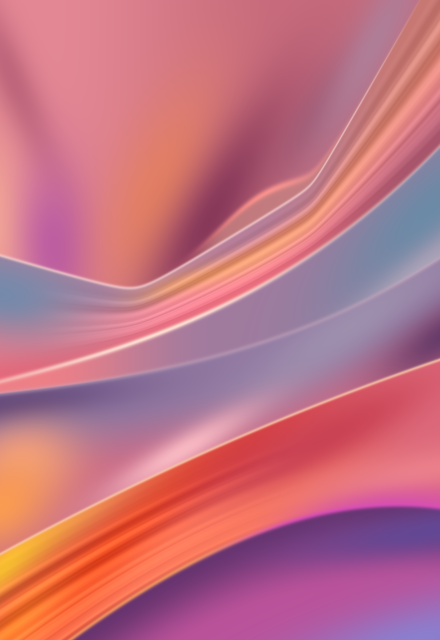
This background is drawn by a Shadertoy shader. Its source:

```glsl
float hash(float n) { return fract(sin(n * 91.7) * 4375.5); }

float noise(float x) {
    float i = floor(x), f = fract(x);
    return mix(hash(i), hash(i + 1.0), f * f * (3.0 - 2.0 * f));
}

// Fine silk threads across a fold, signed around zero
float threads(float t) {
    float sum = 0.0, gain = 0.5;
    for (int i = 0; i < 3; i++) {
        sum += gain * (noise(t) - 0.5);
        t = t * 2.1 + 7.3;
        gain *= 0.6;
    }
    return sum;
}

float softRamp(float x, float radius) { return 0.5 * (x + sqrt(x * x + radius * radius)); }

float ridge(float d, float width) { return exp(-d * d / (width * width)); }

float cover(float d) {
    float pixel = 1.2 / iResolution.y;
    return smoothstep(-pixel, pixel, d);
}

// Blends in a soft tilted ellipse of colour
void glow(inout vec3 c, vec2 p, vec2 center, vec2 size, float tilt, vec3 tint) {
    vec2 d = p - center;
    float s = sin(tilt), k = cos(tilt);
    d = vec2(k * d.x + s * d.y, k * d.y - s * d.x) / size;
    c = mix(c, tint, exp(-dot(d, d)));
}

vec3 backdrop(vec2 p, float crest) {
    vec3 c = mix(vec3(0.89, 0.53, 0.58), vec3(0.78, 0.42, 0.49), smoothstep(0.1, 0.65, p.x));
    glow(c, p, vec2(0.03, 0.87), vec2(0.18, 0.045), -1.0, vec3(0.74, 0.39, 0.48));
    glow(c, p, vec2(0.0, 0.65), vec2(0.08, 0.13), 0.2, vec3(0.97, 0.67, 0.58));
    glow(c, p, vec2(0.13, 0.61), vec2(0.09, 0.13), 0.2, vec3(0.73, 0.36, 0.64));
    glow(c, p, vec2(0.36, 0.70), vec2(0.20, 0.10), 0.95, vec3(0.89, 0.50, 0.39));
    glow(c, p, vec2(0.48, 0.66), vec2(0.25, 0.07), 0.85, vec3(0.53, 0.22, 0.35));
    glow(c, p, vec2(0.72, 0.82), vec2(0.15, 0.05), 0.75, vec3(0.63, 0.34, 0.44));
    glow(c, p, vec2(0.85, 0.93), vec2(0.22, 0.05), 0.9, vec3(0.69, 0.49, 0.59));
    // Translucent veil resting on the crest
    float bulge = ridge(p.x - 0.59, 0.13);
    float veil = crest + 0.036 * bulge;
    float inside = smoothstep(0.012, -0.012, p.y - veil) * smoothstep(0.4, 0.52, p.x);
    c = mix(c, vec3(0.77, 0.50, 0.50), 0.85 * inside);
    return c + vec3(0.25, 0.15, 0.08) * ridge(p.y - veil, 0.006) * bulge;
}

vec3 upperRibbon(vec2 p, float t) {
    vec3 c = mix(vec3(0.91, 0.40, 0.47), vec3(0.92, 0.49, 0.55), smoothstep(0.0, 0.35, t));
    float right = smoothstep(0.55, 0.95, p.x);
    c = mix(c, vec3(0.65, 0.33, 0.42), right * smoothstep(0.6, 0.0, t));
    c = mix(c, vec3(0.71, 0.49, 0.60), smoothstep(0.45, 0.85, t));
    c = mix(c, vec3(0.78, 0.47, 0.45), right * smoothstep(0.3, 0.7, t));
    float gold = ridge(t - mix(0.8, 0.48, smoothstep(0.3, 0.6, p.x)), 0.2);
    c = mix(c, vec3(0.91, 0.60, 0.40), 0.85 * gold * smoothstep(0.2, 0.42, p.x) * (1.0 - 0.6 * right));
    glow(c, p, vec2(0.0, 0.54), vec2(0.21, 0.07), -0.1, vec3(0.46, 0.54, 0.67));
    float body = smoothstep(0.0, 0.15, t) * smoothstep(1.0, 0.6, t) * smoothstep(0.05, 0.4, p.x);
    return c + 0.3 * threads(t * 9.0 + p.x) * body;
}

vec3 middleSheet(vec2 p) {
    vec3 c = mix(vec3(0.93, 0.50, 0.53), vec3(0.63, 0.48, 0.62), smoothstep(0.08, 0.5, p.x));
    glow(c, p, vec2(0.98, 0.67), vec2(0.28, 0.09), 0.55, vec3(0.42, 0.54, 0.65));
    glow(c, p, vec2(0.95, 0.57), vec2(0.25, 0.035), 0.5, vec3(0.67, 0.64, 0.72));
    return c;
}

vec3 shadowSheet(vec2 p, float below) {
    vec3 c = mix(vec3(0.57, 0.47, 0.63), vec3(0.79, 0.42, 0.53), smoothstep(0.04, 0.15, below));
    glow(c, p, vec2(0.0, 0.365), vec2(0.28, 0.033), 0.1, vec3(0.36, 0.27, 0.48));
    glow(c, p, vec2(0.80, 0.49), vec2(0.28, 0.05), 0.4, vec3(0.62, 0.56, 0.68));
    glow(c, p, vec2(1.02, 0.48), vec2(0.16, 0.045), 0.4, vec3(0.40, 0.23, 0.41));
    glow(c, p, vec2(0.05, 0.28), vec2(0.12, 0.06), 0.1, vec3(0.93, 0.62, 0.53));
    glow(c, p, vec2(0.0, 0.21), vec2(0.13, 0.07), 0.3, vec3(0.98, 0.61, 0.32));
    glow(c, p, vec2(0.41, 0.294), vec2(0.18, 0.026), 0.38, vec3(0.97, 0.72, 0.76));
    return c;
}

vec3 lowerRibbon(vec2 p, float t) {
    vec3 c = mix(vec3(0.98, 0.47, 0.36), vec3(0.83, 0.25, 0.27), smoothstep(0.3, 0.75, t));
    c = mix(c, vec3(0.86, 0.41, 0.48), smoothstep(0.55, 1.0, p.x));
    glow(c, p, vec2(0.73, 0.31), vec2(0.25, 0.04), 0.35, vec3(0.79, 0.26, 0.33));
    glow(c, p, vec2(0.95, 0.26), vec2(0.25, 0.035), 0.15, vec3(0.92, 0.50, 0.54));
    glow(c, p, vec2(0.22, 0.12), vec2(0.25, 0.055), 0.6, vec3(0.93, 0.30, 0.14));
    glow(c, p, vec2(0.17, 0.19), vec2(0.22, 0.035), 0.4, vec3(0.93, 0.53, 0.33));
    glow(c, p, vec2(0.0, 0.11), vec2(0.17, 0.04), 0.5, vec3(0.99, 0.76, 0.20));
    glow(c, p, vec2(0.03, 0.02), vec2(0.14, 0.04), 0.6, vec3(0.96, 0.46, 0.16));
    c = mix(c, vec3(0.84, 0.33, 0.66), ridge(t, 0.13) * smoothstep(0.5, 0.9, p.x));
    return c + vec3(0.4, 0.35, 0.2) * threads(t * 12.0) * smoothstep(0.75, 0.1, p.x) * smoothstep(1.0, 0.6, t);
}

vec3 bottomSheet(vec2 p, float below) {
    vec3 c = mix(vec3(0.40, 0.20, 0.43), vec3(0.73, 0.32, 0.60), smoothstep(0.0, 0.12, below));
    glow(c, p, vec2(0.98, 0.17), vec2(0.28, 0.035), 0.1, vec3(0.39, 0.28, 0.58));
    glow(c, p, vec2(0.92, -0.01), vec2(0.34, 0.065), 0.2, vec3(0.54, 0.50, 0.81));
    return c;
}

void mainImage(out vec4 fragColor, in vec2 fragCoord) {
    vec2 p = fragCoord / iResolution.xy;
    float x = p.x;

    // Fold edges, from top to bottom
    float crest = 0.6 - 0.2 * x + 0.62 * softRamp(x - 0.31, 0.04) + 0.78 * softRamp(x - 0.71, 0.02);
    float seam = 0.404 + x * (0.171 + x * (0.048 + x * 0.149));
    float crease = 0.385 + x * (0.076 + x * (0.042 + x * 0.093));
    float rim = 0.134 + x * (0.375 - x * 0.071);
    float hem = -0.085 + x * (0.56 - x * (0.154 + x * 0.114));

    // Layered sheets
    vec3 c = backdrop(p, crest);
    c = mix(c, upperRibbon(p, (p.y - seam) / (crest - seam)), cover(crest - p.y));
    c = mix(c, middleSheet(p), cover(seam - p.y));
    c = mix(c, shadowSheet(p, crease - p.y), cover(crease - p.y));
    c = mix(c, lowerRibbon(p, (p.y - hem) / (rim - hem)), cover(rim - p.y));
    c = mix(c, bottomSheet(p, hem - p.y), cover(hem - p.y));

    // Light caught along the edges
    c = mix(c, vec3(0.96, 0.80, 0.80), 0.75 * ridge(p.y - crest, 0.0028) * smoothstep(1.0, 0.75, x));
    c = mix(c, vec3(1.0, 0.87, 0.82), mix(0.35, 1.0, ridge(x - 0.36, 0.32)) * ridge(p.y - seam, 0.0042));
    c = mix(c, vec3(0.78, 0.66, 0.74), 0.45 * ridge(p.y - crease, 0.004));
    c = mix(c, vec3(0.98, 0.78, 0.66), 0.8 * ridge(p.y - rim, 0.0027));
    vec3 hemLight = mix(vec3(0.96, 0.60, 0.38), vec3(0.85, 0.30, 0.72), smoothstep(0.4, 0.7, x));
    c = mix(c, hemLight, 0.8 * ridge(p.y - hem, 0.004));
    fragColor = vec4(clamp(c, 0.0, 1.0), 1.0);
}
```
